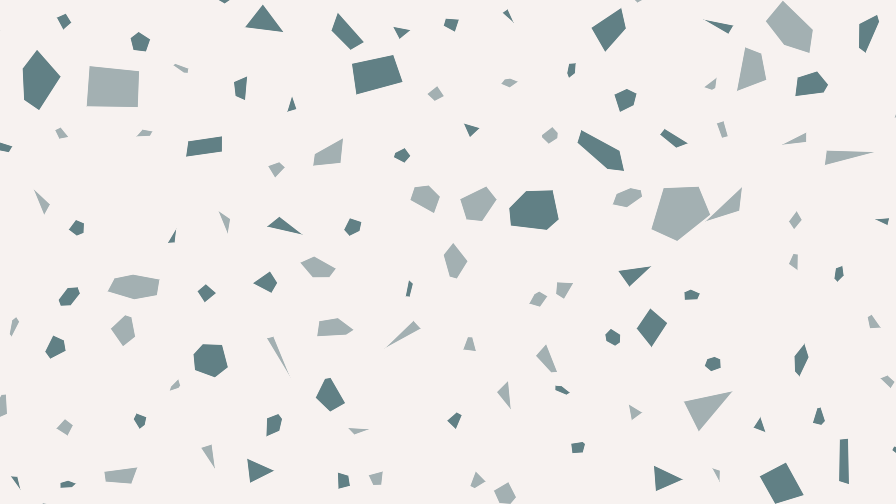
Write a WebGL 1 fragment shader that draws this pattern.

```glsl
precision highp float;

uniform vec2 u_resolution;

#define ROWS 7.8            // chip cells over the canvas height
#define MIN_RADIUS 0.13     // chip radius in cells
#define MAX_RADIUS 0.53
#define SIZE_BIAS 3.0       // higher gives more small chips
#define MIN_ASPECT 0.4
#define CORNER_JITTER 0.8
#define DARK_SHARE 0.56
#define EDGE_PIXELS 1.1
#define GROUND_COLOR vec3(0.97, 0.95, 0.94)
#define DARK_COLOR vec3(0.38, 0.50, 0.52)
#define LIGHT_COLOR vec3(0.64, 0.69, 0.70)

const float TAU = 6.2831853;

// Random value per cell; salt selects an independent stream
float hash(vec2 cell, float salt) {
    vec3 p = fract(vec3(cell.xy, salt).xyz * vec3(0.1031, 0.1030, 0.0973) + 0.37);
    p += dot(p, p.yzx + 33.33);
    return fract((p.x + p.y) * p.z);
}

// Corner of the chip on the unit circle, at a jittered angle
vec2 corner(vec2 cell, float index, float sides) {
    float slot = index > sides - 0.5 ? 0.0 : index;
    float angle = TAU * (slot + CORNER_JITTER * hash(cell, 11.0 + slot)) / sides;
    return vec2(cos(angle), sin(angle));
}

// Signed distance to a convex polygon inscribed in an ellipse
float chipDistance(vec2 p, vec2 cell, vec2 radii) {
    float sides = 3.0 + floor(3.4 * hash(cell, 5.0));
    vec2 a = corner(cell, 0.0, sides) * radii;
    float dist = -1.0;
    for (int k = 0; k < 6; k++) {
        if (float(k) > sides - 0.5) break;
        vec2 b = corner(cell, float(k) + 1.0, sides) * radii;
        vec2 edge = b - a;
        dist = max(dist, dot(p - a, normalize(vec2(edge.y, -edge.x))));
        a = b;
    }
    return dist;
}

void main() {
    vec2 p = gl_FragCoord.xy / u_resolution.y * ROWS;
    float edgeWidth = 0.5 * EDGE_PIXELS * ROWS / u_resolution.y;
    vec3 color = GROUND_COLOR;

    // Visit nearby cells; each row slides sideways to hide the grid
    for (int j = -1; j <= 1; j++) {
        float row = floor(p.y) + float(j);
        float slide = hash(vec2(row, 3.0), 29.0);
        for (int i = -1; i <= 1; i++) {
            vec2 cell = vec2(floor(p.x + slide) + float(i), row);

            // Size and placement; large chips stay closer to the centre
            float size = pow(hash(cell, 1.0), SIZE_BIAS);
            float radius = mix(MIN_RADIUS, MAX_RADIUS, size);
            float aspect = mix(MIN_ASPECT, 1.0, hash(cell, 2.0));
            vec2 shift = vec2(hash(cell, 3.0), hash(cell, 4.0)) - 0.5;
            vec2 center = cell + 0.5 + shift * (1.0 - 1.5 * radius);
            vec2 local = vec2(p.x + slide, p.y) - center;

            // Random direction
            float angle = TAU * hash(cell, 6.0);
            float c = cos(angle), s = sin(angle);
            local = vec2(c * local.x + s * local.y, c * local.y - s * local.x);

            // Flat fill with a smoothed outline
            float dist = chipDistance(local, cell, radius * vec2(1.0, aspect));
            float cover = 1.0 - smoothstep(-edgeWidth, edgeWidth, dist);
            vec3 chipColor = hash(cell, 7.0) < DARK_SHARE ? DARK_COLOR : LIGHT_COLOR;
            color = mix(color, chipColor, cover);
        }
    }

    gl_FragColor = vec4(color, 1.0);
}
```
